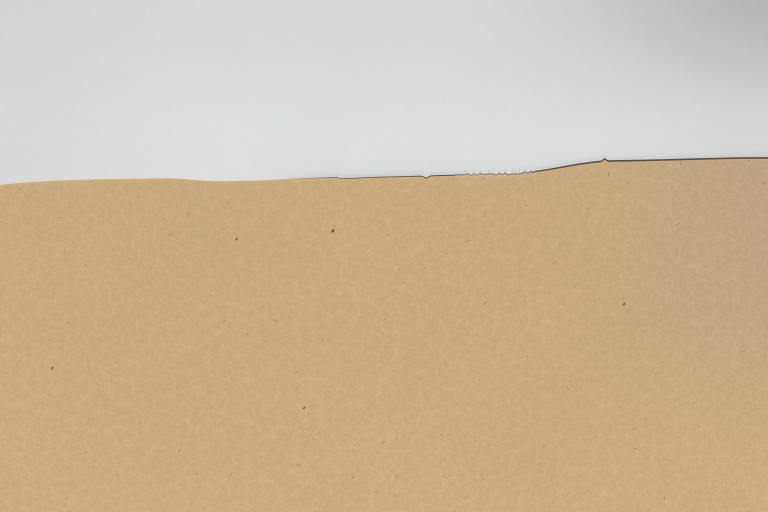
A Shadertoy shader for this texture:

```glsl
// Kraft paper with a gently torn upper edge lying on a pale grey sheet.

const vec3 KRAFT = vec3(0.792, 0.670, 0.502);
const vec3 KRAFT_COOL = vec3(0.752, 0.645, 0.525);
const vec3 SHEET = vec3(0.868, 0.870, 0.872);
const vec3 SHEET_DIM = vec3(0.725, 0.720, 0.720);
const vec3 FLECK = vec3(0.50, 0.37, 0.23);
const vec3 SPECK = vec3(0.27, 0.19, 0.13);
const vec3 SHADOW = vec3(0.27, 0.23, 0.21);
const vec3 TORN_PULP = vec3(0.83, 0.78, 0.74);
const float GRAIN = 0.075;        // contrast of the paper grain
const float FLECK_SCALE = 24.0;   // fleck cells per canvas height
const float HAIR_CELL = 0.0065;   // spacing of the torn fibres

float hash(vec2 p) {
    vec3 q = fract(vec3(p.xyx) * 0.1031);
    q += dot(q, q.yzx + 33.33);
    return fract((q.x + q.y) * q.z);
}

vec2 hash2(vec2 p) {
    return vec2(hash(p), hash(p + 71.7));
}

float bump(float x, float centre, float width) {
    float t = (x - centre) / width;
    return exp(-t * t);
}

// Distance to the nearest scattered point, about centred on zero
float cellular(vec2 p) {
    vec2 cell = floor(p), f = fract(p);
    float nearest = 2.0;
    for (int j = -1; j <= 1; j++)
    for (int i = -1; i <= 1; i++) {
        vec2 o = vec2(i, j);
        nearest = min(nearest, length(o + hash2(cell + o) - f));
    }
    return nearest - 0.46;
}

float mottle(vec2 p) {
    float sum = 0.0, amp = 0.5;
    for (int i = 0; i < 4; i++) {
        sum += amp * sin(p.x + 1.7 * sin(p.y)) * sin(p.y + 1.3 * sin(p.x));
        p = mat2(1.6, 1.2, -1.2, 1.6) * p + 2.3;
        amp *= 0.6;
    }
    return sum;
}

float segment(vec2 p, vec2 a, vec2 b) {
    vec2 d = b - a;
    return length(p - a - d * clamp(dot(p - a, d) / dot(d, d), 0.0, 1.0));
}

float cover(float dist, float px) {
    return clamp(0.5 - dist / px, 0.0, 1.0);
}

float tornZone(float x) {
    return smoothstep(0.58, 0.61, x) * (1.0 - smoothstep(0.68, 0.71, x));
}

// Height of the paper edge across the canvas, x from 0 to 1
float edgeHeight(float x) {
    float h = 0.639 + 0.0135 * (1.0 - exp(-x / 0.08));
    h -= 0.006 * smoothstep(0.215, 0.285, x);
    h += 0.0065 * smoothstep(0.29, 0.46, x);
    h += 0.006 * smoothstep(0.46, 0.68, x);
    h += 0.025 * smoothstep(0.66, 0.80, x);
    h += 0.006 * smoothstep(0.78, 1.0, x);
    h -= 0.0025 * smoothstep(0.439, 0.441, x) * (1.0 - smoothstep(0.44, 0.50, x));
    h += 0.004 * bump(x, 0.787, 0.003) - 0.004 * bump(x, 0.555, 0.004);
    return h + 0.0015 * tornZone(x) * sin(x * 420.0 + 3.0 * sin(x * 173.0));
}

// Short fibres of random place, direction and strength
float flecks(vec2 p, float px) {
    vec2 g = p * FLECK_SCALE, cell = floor(g);
    float ink = 0.0;
    for (int j = -1; j <= 1; j++)
    for (int i = -1; i <= 1; i++) {
        vec2 c = cell + vec2(i, j), r = hash2(c + 9.0);
        float turn = 6.283 * hash(c + 23.0);
        vec2 mid = (c + r) / FLECK_SCALE;
        vec2 arm = vec2(cos(turn), sin(turn)) * mix(0.001, 0.006, r.x * r.y);
        float strength = 0.65 * pow(hash(c + 47.0), 2.5);
        ink = max(ink, strength * cover(segment(p, mid - arm, mid + arm) - 0.0005, px));
    }
    return ink;
}

// Fine upright fibres standing on the torn stretch
float hairs(vec2 q, float x, float px) {
    float id = floor(q.x / HAIR_CELL), ink = 0.0;
    for (int i = -1; i <= 1; i++) {
        vec2 r = hash2(vec2(id + float(i), 5.0));
        vec2 root = vec2((id + float(i) + r.x) * HAIR_CELL, 0.0);
        vec2 tip = root + vec2(0.007 * (r.x - 0.5), 0.003 + 0.011 * r.y * r.y);
        ink = max(ink, cover(segment(q, root, tip) - 0.0003, px));
    }
    return ink * tornZone(x);
}

void mainImage(out vec4 fragColor, in vec2 fragCoord) {
    vec2 uv = fragCoord / iResolution.xy;
    vec2 p = fragCoord / iResolution.y;
    float px = 1.0 / iResolution.y;
    float above = uv.y - edgeHeight(uv.x);

    // Grey sheet, dimmer towards the top and the right corner
    float corner = smoothstep(0.55, 1.05, uv.x) * smoothstep(0.70, 1.02, uv.y);
    float dim = 0.75 * corner + 0.16 * smoothstep(0.72, 1.0, uv.y)
              + 0.12 * smoothstep(0.25, 0.0, uv.x) + 0.14 * smoothstep(0.75, 1.0, uv.x);
    vec3 sheet = mix(SHEET, SHEET_DIM, min(dim, 1.0));
    sheet += 0.008 * cellular(p * vec2(70.0, 130.0)) + 0.003 * mottle(p * 14.0);

    // Shadow under the edge, thin on the left and heavier on the right
    float weight = smoothstep(0.33, 0.46, uv.x) * (1.0 - 0.35 * tornZone(uv.x));
    float thickness = mix(0.0012, 0.0032, smoothstep(0.40, 0.82, uv.x));
    sheet *= 1.0 - 0.12 * weight * exp(-max(above, 0.0) / 0.008);
    sheet = mix(sheet, SHADOW, 0.85 * weight * cover(above - thickness, px));
    sheet = mix(sheet, TORN_PULP * 0.8, 0.65 * hairs(vec2(p.x, above), uv.x, px));

    // Kraft paper: warm field, cooler at the upper right, with grain
    float cool = smoothstep(0.68, 1.0, uv.x) * smoothstep(0.05, 0.50, uv.y);
    vec3 paper = mix(KRAFT, KRAFT_COOL, 0.9 * cool);
    paper *= 1.0 + 0.025 * (0.35 - uv.y) + 0.008 * mottle(p * 9.0);
    paper *= 1.0 + GRAIN * (0.6 * cellular(p * 150.0) + 0.5 * cellular(p * 62.0 + 4.0));
    paper = mix(paper, FLECK, flecks(p, px));

    // Larger dark specks
    vec2 specks[5] = vec2[5](vec2(0.650, 0.549), vec2(0.462, 0.533),
        vec2(0.102, 0.281), vec2(0.594, 0.203), vec2(1.219, 0.406));
    for (int i = 0; i < 5; i++) {
        float size = i == 0 ? 0.0022 : 0.0014;
        vec2 lean = vec2(0.0005, 0.0012);
        float d = segment(p, specks[i] - lean, specks[i] + lean) - size;
        paper = mix(paper, SPECK, 0.75 * cover(d, px));
    }

    // Pale rim of pulp along the edge
    float rim = exp(min(above, 0.0) / 0.003);
    paper = mix(paper, TORN_PULP, rim * (0.18 + 0.45 * tornZone(uv.x)));

    fragColor = vec4(mix(sheet, paper, cover(above, px)), 1.0);
}
```
